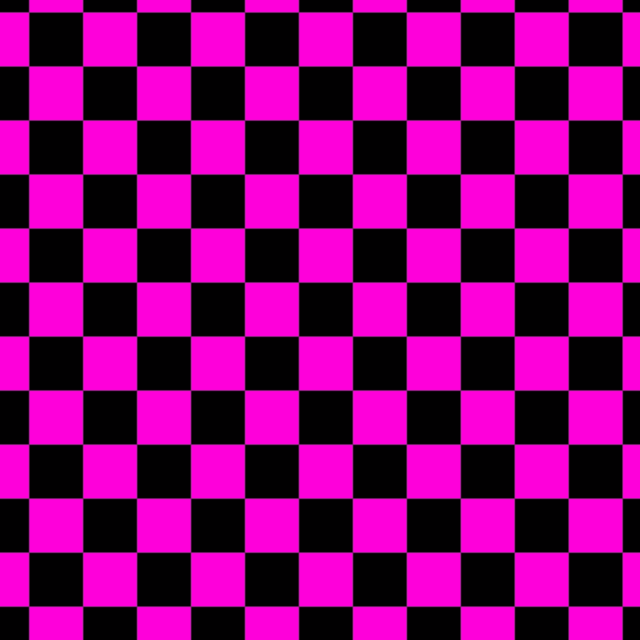
This pattern is drawn by a WebGL 2 fragment shader. Its source:

```glsl
#version 300 es
precision highp float;
// Magenta and black checkerboard, nearly twelve cells across and down.
// Each axis gives a soft square wave; their product sets the cell colour,
// and a slight greyish tint dulls the seams between cells.

uniform vec2 u_resolution;
out vec4 fragColor;

const vec2 CELL_SIZE = vec2(0.0843, 0.0844);     // in canvas units
const vec2 GRID_ORIGIN = vec2(0.0456, 0.0521);   // lower left corner of a black cell
const float EDGE_HALF_WIDTH = 0.0021;            // softness of the seams
const vec3 BLACK = vec3(0.005, 0.0, 0.005);
const vec3 MAGENTA = vec3(0.995, 0.0, 0.855);
const vec3 SEAM_TINT = vec3(0.0, 0.85, 0.15);

// Signed distance to the nearest grid line on each axis, alternating by cell
vec2 signedLineDistance(vec2 p) {
    vec2 grid = (p - GRID_ORIGIN) / CELL_SIZE;
    return (0.5 - abs(mod(grid + 0.5, 2.0) - 1.0)) * CELL_SIZE;
}

void main() {
    vec2 p = gl_FragCoord.xy / u_resolution;

    // Keep the edge at least about one pixel wide on small canvases
    vec2 edge = max(vec2(EDGE_HALF_WIDTH), 0.6 / u_resolution);
    vec2 wave = 2.0 * smoothstep(-edge, edge, signedLineDistance(p)) - 1.0;
    float magentaAmount = 0.5 - 0.5 * wave.x * wave.y;

    // Cell colour, with the tint confined to the blended seams
    vec3 color = mix(BLACK, MAGENTA, magentaAmount);
    color += SEAM_TINT * magentaAmount * magentaAmount * (1.0 - magentaAmount);

    fragColor = vec4(color, 1.0);
}
```
